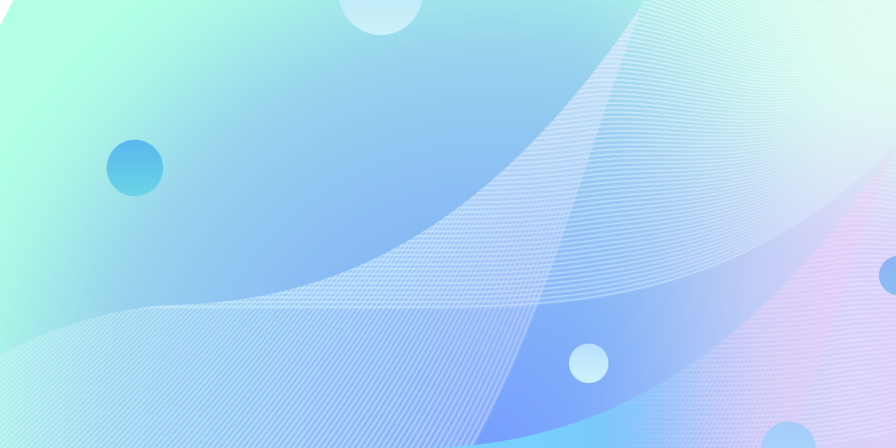
A Shadertoy shader for this background:

```glsl
// Pastel gradient with two folds of fine curved lines and floating discs.

const vec3 BLUE = vec3(0.46, 0.62, 1.00);
const vec3 SKY = vec3(0.58, 0.80, 0.94);
const vec3 MINT = vec3(0.69, 1.00, 0.90);
const vec3 PALE_MINT = vec3(0.84, 0.98, 0.94);
const vec3 LAVENDER = vec3(0.86, 0.82, 0.98);
const vec3 PINK = vec3(0.96, 0.79, 0.97);
const vec3 CYAN = vec3(0.47, 0.85, 1.00);
const vec3 ICE = vec3(0.84, 0.96, 1.00);
const vec3 WHITE = vec3(1.0);

const vec2 GLOW_CENTER = vec2(1.10, 0.0);
const vec2 FOLD_SHIFT = vec2(0.56, -0.32);  // offset of the second fold
const float STEEP_LINES = 100.0;
const float FLAT_LINES = 95.0;
const float LINE_HALF_WIDTH = 0.19;         // share of the line spacing

// Antialiased step: 1 where d is positive.
float inside(float d) {
    return clamp(d / max(fwidth(d), 1e-5) + 0.5, 0.0, 1.0);
}

// Repeated lines that settle to their mean when too fine to resolve.
float lines(float phase) {
    float w = max(fwidth(phase), 1e-5);
    float d = LINE_HALF_WIDTH - abs(fract(phase) - 0.5);
    float cover = clamp(d / w + 0.5, 0.0, 1.0);
    return mix(cover, 2.0 * LINE_HALF_WIDTH, smoothstep(0.5, 1.0, w));
}

// Height of the upper rim of a fold.
float rimHeight(float x) {
    float d = x - 0.4;
    float bend = d > 0.0 ? d * d * (0.38 + 0.21 * d) : -0.63 * d * d;
    return 0.32 + 0.03 * d + bend;
}

// Horizontal position of the steep side of a fold.
float sideX(float y) {
    return 1.055 + y * (0.55 + y * (-0.35 + 0.185 * y));
}

// Height of the lower hem of a fold.
float hemHeight(float x) {
    float d = max(x - 0.95, 0.0);
    return 0.31 + d * d * (0.06 + 0.26 * d);
}

// Lines fanning from a shallow slant at the left to the steep side.
float steepLines(vec2 p) {
    float left = -0.26 + 1.2 * p.y;
    return lines(STEEP_LINES * (p.x - left) / (sideX(p.y) - left));
}

// Lines stacked above the hem, flattening towards the right.
float flatLines(vec2 p) {
    float spread = 1.0 - 0.55 * smoothstep(1.3, 2.0, p.x);
    return lines(FLAT_LINES * (p.y - hemHeight(p.x)) / spread);
}

vec3 background(vec2 p) {
    float r = length(p - GLOW_CENTER);
    vec3 col = mix(BLUE, SKY, clamp(r / 0.8, 0.0, 1.0));
    col = mix(col, MINT, smoothstep(0.75, 1.3, r));
    vec3 right = mix(LAVENDER, PALE_MINT, smoothstep(0.4, 0.85, p.y));
    return mix(col, right, smoothstep(1.25, 2.0, p.x));
}

void addDisc(inout vec3 col, vec2 p, vec2 center, float radius, vec3 low, vec3 high) {
    vec2 q = p - center;
    vec3 fill = mix(low, high, clamp(0.5 + 0.5 * q.y / radius, 0.0, 1.0));
    col = mix(col, fill, inside(radius - length(q)));
}

void mainImage(out vec4 fragColor, in vec2 fragCoord) {
    vec2 p = fragCoord / iResolution.y;
    vec3 col = background(p);

    // First fold: veil, flat lines, then steep lines
    float under = inside(rimHeight(p.x) - p.y);
    float body = under * inside(sideX(p.y) - p.x);
    float sheet = under * inside(p.y - hemHeight(p.x));
    float lift = smoothstep(0.35, 1.0, p.y);
    col = mix(col, ICE, body * (0.16 + 0.28 * lift));
    col = mix(col, WHITE, sheet * 0.08);
    col = mix(col, mix(ICE, WHITE, lift), sheet * 0.42 * flatLines(p));
    vec3 steepColor = mix(ICE, LAVENDER, smoothstep(0.8, 1.2, p.x));
    col = mix(col, steepColor, body * 0.5 * steepLines(p));

    // Second fold: cyan edge fading into pink lines
    vec2 q = p - FOLD_SHIFT;
    under = inside(rimHeight(q.x) - q.y);
    body = under * inside(sideX(q.y) - q.x);
    sheet = under * inside(q.y - hemHeight(q.x));
    float blush = smoothstep(1.3, 1.75, p.x);
    col = mix(col, CYAN, body * 0.85 * (1.0 - smoothstep(1.15, 1.7, p.x)));
    col = mix(col, WHITE, sheet * 0.22 * blush * flatLines(q));
    col = mix(col, PINK, body * (0.08 + 0.55 * steepLines(q)) * blush);

    // Floating discs
    addDisc(col, p, vec2(0.850, 1.016), 0.094, vec3(0.79, 0.95, 0.98), vec3(0.72, 0.88, 0.96));
    addDisc(col, p, vec2(0.301, 0.625), 0.063, vec3(0.42, 0.83, 0.90), vec3(0.35, 0.72, 0.93));
    addDisc(col, p, vec2(1.314, 0.189), 0.044, vec3(0.79, 0.95, 0.99), vec3(0.73, 0.88, 1.00));
    addDisc(col, p, vec2(1.760, -0.002), 0.061, vec3(0.66, 0.85, 0.98), vec3(0.65, 0.80, 0.99));
    addDisc(col, p, vec2(2.006, 0.385), 0.044, vec3(0.52, 0.75, 0.94), vec3(0.58, 0.70, 0.96));

    // Clipped white corner at the upper left
    col = mix(col, WHITE, inside(p.y - 0.943 - 1.9 * p.x));
    fragColor = vec4(col, 1.0);
}
```
